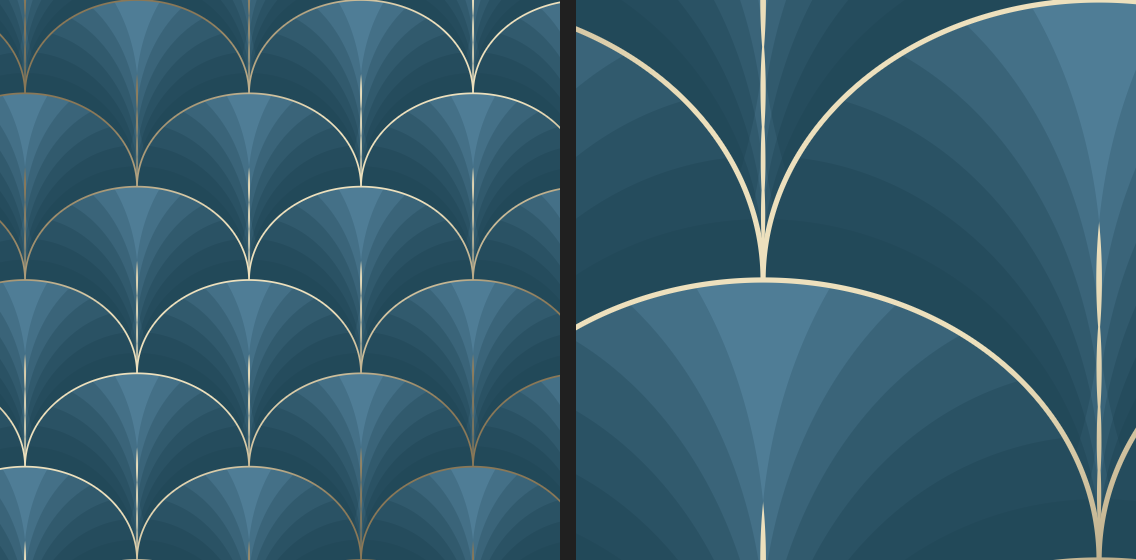
Left, the full canvas; right, a detail of the centre.
Reproduce this pattern procedurally as a Shadertoy shader.

```glsl
const float HALF_WIDTH = 0.2;       // half of one scale's width
const float ROW_STEP = 1.0 / 6.0;   // height between rows of scales
const float APEX_X = 0.2447;        // apex of the even rows
const float LINE_HALF = 0.00155;    // half thickness of the gilt outline
const float NEEDLE_HALF = 0.0017;   // overlap of facing bands on the axis
const int BANDS = 6;

const vec3 FAN_LIGHT = vec3(0.31, 0.49, 0.59);
const vec3 FAN_DARK = vec3(0.135, 0.285, 0.35);
const vec3 GILT_BRIGHT = vec3(0.93, 0.88, 0.74);
const vec3 GILT_DULL = vec3(0.54, 0.47, 0.34);

// Approximate signed distance to an axis-aligned ellipse
float ellipseDistance(vec2 p, vec2 radii) {
    p += 1e-5;
    float k = length(p / radii);
    return k * (k - 1.0) / length(p / (radii * radii));
}

float coverage(float d) {
    return clamp(0.5 - d * iResolution.y, 0.0, 1.0);
}

// Gilt sheen, brightest along one diagonal
vec3 giltColor(vec2 p) {
    float diagonal = 0.5 * (p.x + 1.0 - p.y);
    float sheen = 1.0 - smoothstep(0.06, 0.31, abs(diagonal - 0.48));
    return mix(GILT_DULL, GILT_BRIGHT, sheen);
}

// Translucent bands sweeping in from both sides; q.y runs down from the apex
vec3 fanColor(vec2 q, vec3 gilt) {
    float side = abs(q.x);
    float layers = 0.0;
    float needle = 0.0;
    for (int i = 0; i < BANDS; i++) {
        float u = float(i) / float(BANDS);
        float center = ROW_STEP * (2.0 - pow(1.0 - u, 2.1));
        float top = ROW_STEP * mix(-0.6, 1.0, pow(u, 0.8));
        vec2 radii = vec2(HALF_WIDTH + NEEDLE_HALF * (1.0 - 0.5 * u), center - top);
        float y = q.y - center;
        layers += coverage(ellipseDistance(vec2(HALF_WIDTH - side, y), radii));
        // Facing bands overlap in a thin lens on the axis
        float lens = coverage(ellipseDistance(vec2(HALF_WIDTH + side, y), radii));
        needle = max(needle, lens);
    }
    float light = pow(max(1.0 - layers / float(BANDS), 0.0), 1.6);
    return mix(mix(FAN_DARK, FAN_LIGHT, light), gilt, needle);
}

void mainImage(out vec4 fragColor, in vec2 fragCoord) {
    vec2 p = fragCoord / iResolution.y;
    float down = 1.0 - p.y;
    float firstRow = floor(down / ROW_STEP);
    vec3 gilt = giltColor(p);
    vec3 color = FAN_DARK;

    // Lower rows overlap the rows above
    for (int i = -1; i <= 1; i++) {
        float row = firstRow + float(i);
        float x = p.x - APEX_X + HALF_WIDTH * (1.0 + mod(row, 2.0));
        vec2 q = vec2(mod(x, 2.0 * HALF_WIDTH) - HALF_WIDTH, down - row * ROW_STEP);

        // Elliptic dome above straight sides
        vec2 fromCenter = vec2(q.x, min(q.y - ROW_STEP, 0.0));
        float d = ellipseDistance(fromCenter, vec2(HALF_WIDTH, ROW_STEP));
        color = mix(color, fanColor(q, gilt), coverage(d));
        color = mix(color, gilt, coverage(abs(d) - LINE_HALF));
    }
    fragColor = vec4(color, 1.0);
}
```
